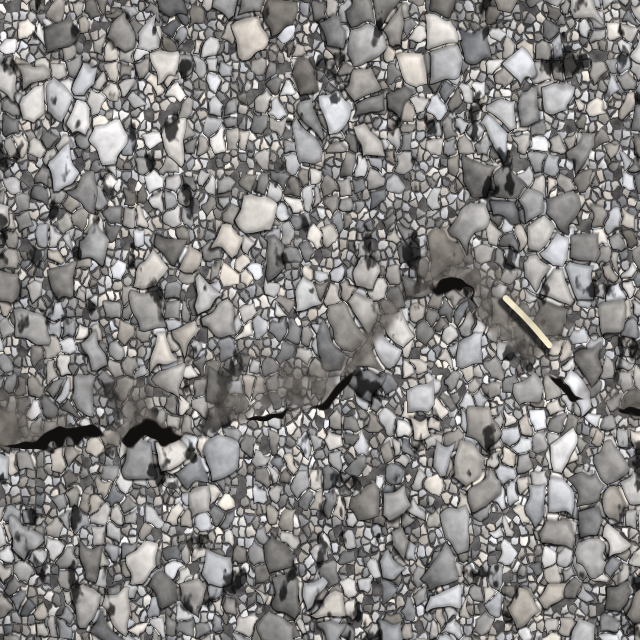
Give the GLSL for this texture, as a WebGL 1 fragment shader.

```glsl
precision highp float;
// Weathered asphalt: crushed grey stones in dark binder, a dusty crack and a straw.

#define FINE_SCALE 72.0
#define SCALE_STEP 0.53
#define FINE_SHARE 0.88
#define SHARE_STEP 0.27
#define STONE_DARK 0.46
#define STONE_LIGHT 0.92
#define EDGE_SOFT 0.0011
#define CRACK_WIDTH 0.012
#define DUST_HEIGHT 0.12
#define LIGHT_DIR vec2(0.6, 0.8)

uniform vec2 u_resolution;

vec2 hash2(vec2 p) {
  p = vec2(dot(p, vec2(127.1, 311.7)), dot(p, vec2(269.5, 183.3)));
  return fract(sin(p) * 43758.5);
}

float noise(vec2 p) {
  vec2 i = floor(p), f = fract(p);
  f = f * f * (3.0 - 2.0 * f);
  float low = mix(hash2(i).x, hash2(i + vec2(1.0, 0.0)).x, f.x);
  float high = mix(hash2(i + vec2(0.0, 1.0)).x, hash2(i + 1.0).x, f.x);
  return mix(low, high, f.y);
}

float fbm(vec2 p) {
  float sum = 0.0, amp = 0.53;
  for (int i = 0; i < 4; i++) {
    sum += amp * noise(p);
    p = mat2(1.6, 1.2, -1.2, 1.6) * p + 3.7;
    amp *= 0.5;
  }
  return sum;
}

// Cellular noise: returns the distance to the cell border
float cellBorder(vec2 p, out vec2 id, out vec2 fromCentre) {
  vec2 base = floor(p), nearest = vec2(0.0);
  float best = 9.0, border = 9.0;
  for (int y = -1; y <= 1; y++)
  for (int x = -1; x <= 1; x++) {
    vec2 cell = base + vec2(x, y);
    vec2 r = cell + 0.08 + 0.84 * hash2(cell) - p;
    float d = dot(r, r);
    if (d < best) { best = d; nearest = r; id = cell; }
  }
  for (int y = -2; y <= 2; y++)
  for (int x = -2; x <= 2; x++) {
    vec2 cell = id + vec2(x, y);
    vec2 r = cell + 0.08 + 0.84 * hash2(cell) - p;
    vec2 gap = r - nearest;
    if (dot(gap, gap) > 0.0001)
      border = min(border, dot(0.5 * (r + nearest), normalize(gap)));
  }
  fromCentre = -nearest;
  return border;
}

// One size class of stones laid over the colour below
vec3 addStones(vec3 below, vec2 p, float scale, float share, float soft) {
  vec2 q = p * scale * vec2(1.14, 0.9) + scale * 1.7;
  q += 0.3 * (vec2(noise(q * 2.1), noise(q * 2.1 + 31.0)) - 0.5);
  vec2 id, offset;
  float border = cellBorder(q, id, offset);
  vec2 form = hash2(id + 17.0), look = hash2(id + 53.0);
  float present = step(form.x, share);
  float inset = mix(0.04, 0.13, form.y);
  float blur = soft * scale;
  float body = present * smoothstep(inset - blur, inset + blur, border);
  float lit = dot(offset, LIGHT_DIR);

  float shade = mix(0.3, 0.8, smoothstep(0.5, -0.5, lit));
  below *= 1.0 - shade * present * smoothstep(0.0, inset, border);

  float tone = mix(STONE_DARK, STONE_LIGHT, look.x) + 0.18 * lit;
  tone += 0.24 * (fbm(p * 75.0 + look * 40.0) - 0.5);
  tone *= mix(0.76, 1.0, smoothstep(inset, inset + 0.16, border));
  vec3 tint = mix(vec3(0.985, 0.995, 1.02), vec3(1.04, 1.0, 0.95), look.y);
  return mix(below, tone * tint, body);
}

float crackHeight(float x) {
  return 0.315 + 0.05 * smoothstep(0.18, 0.47, x)
    + 0.18 * smoothstep(0.5, 0.67, x) - 0.18 * smoothstep(0.68, 0.95, x);
}

float segmentDistance(vec2 p, vec2 a, vec2 b) {
  vec2 pa = p - a, ba = b - a;
  return length(pa - ba * clamp(dot(pa, ba) / dot(ba, ba), 0.0, 1.0));
}

void main() {
  vec2 p = gl_FragCoord.xy / u_resolution.y;
  float soft = max(EDGE_SOFT, 0.7 / u_resolution.y);

  // Binder, then stones from fine to coarse
  vec3 color = vec3(0.36, 0.35, 0.35) * (0.55 + 0.9 * fbm(p * 90.0));
  float scale = FINE_SCALE, share = FINE_SHARE;
  for (int i = 0; i < 3; i++) {
    color = addStones(color, p, scale, share, soft);
    scale *= SCALE_STEP;
    share -= SHARE_STEP;
  }
  color *= 0.9 + 0.2 * noise(p * 5.0);
  color *= 1.0 - 0.7 * smoothstep(0.68, 0.78, fbm(p * vec2(34.0, 20.0)));

  // Dust lying along the upper side of the crack
  vec2 warp = vec2(noise(p * 22.0), noise(p * 22.0 + 9.0)) - 0.5;
  vec2 w = p + 0.045 * warp + 0.012 * (noise(p * 75.0) - 0.5);
  float rise = w.y - crackHeight(w.x);
  float dust = smoothstep(-0.02, 0.015, rise) * smoothstep(DUST_HEIGHT, 0.02, rise);
  dust *= smoothstep(0.32, 0.56, fbm(p * 14.0));
  vec3 dustColor = vec3(0.39, 0.37, 0.35) * (0.5 + fbm(p * 65.0));
  color = mix(color, dustColor, 0.78 * dust);

  // Broken, ragged opening of the crack
  float slope = (crackHeight(w.x + 0.005) - crackHeight(w.x - 0.005)) / 0.01;
  float away = abs(rise) / sqrt(1.0 + slope * slope);
  float width = CRACK_WIDTH * smoothstep(0.25, 0.7, noise(vec2(p.x * 17.0, 4.0)));
  width *= 1.0 - 0.5 * smoothstep(0.7, 0.76, p.x);
  float opening = smoothstep(width + 2.0 * soft, width - 2.0 * soft, away);
  color = mix(color, vec3(0.07, 0.06, 0.06), opening * smoothstep(0.0, 0.004, width));

  // Dry straw with its shadow
  vec2 tip = vec2(0.79, 0.535), foot = vec2(0.86, 0.46);
  float shadow = segmentDistance(p + vec2(0.006, 0.007), tip, foot);
  color *= 1.0 - 0.6 * smoothstep(0.009, 0.003, shadow);
  float straw = segmentDistance(p + 0.004 * warp, tip, foot) - 0.0045;
  vec3 strawColor = vec3(0.95, 0.91, 0.79) * (0.84 + 0.25 * noise(p * 90.0));
  color = mix(color, strawColor, smoothstep(soft, -soft, straw));

  gl_FragColor = vec4(clamp(color, 0.0, 1.0), 1.0);
}
```
